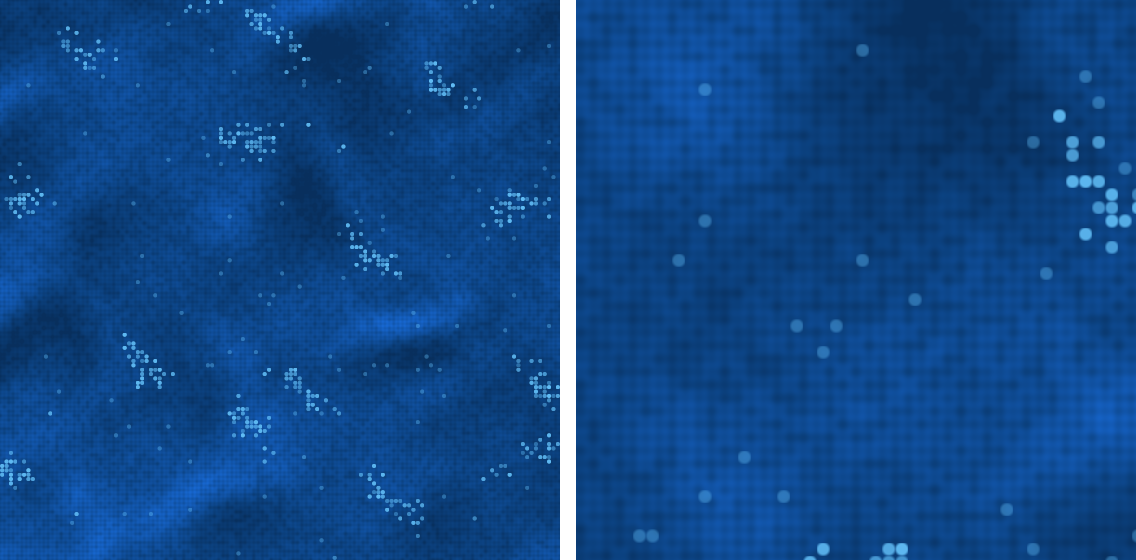
Left: the whole. Right: its middle third, enlarged.
A WebGL 2 fragment shader for this background:

```glsl
#version 300 es
precision highp float;
// Draped blue cloth with a fine weave and clustered glints.
// Folds and glint clusters are soft streaks scattered on jittered cells;
// layered sines bend the cloth, and a thread grid carries grain and glints.

uniform vec2 u_resolution;
out vec4 fragColor;

#define THREADS 128.0        // weave cells across the canvas
#define FOLD_CELLS 3.0       // fold cells across the canvas
#define CLUSTER_CELLS 4.0    // glint cluster cells across the canvas
#define FOLD_DEPTH 0.56
#define GRAIN 0.24
#define WEAVE 0.042
#define GLINT_DENSITY 0.62
#define STRAY_RATE 0.006
#define SHADOW_BLUE vec3(0.03, 0.185, 0.365)
#define CLOTH_BLUE vec3(0.045, 0.258, 0.505)
#define LIT_BLUE vec3(0.09, 0.405, 0.82)
#define GLINT_BLUE vec3(0.38, 0.74, 0.96)

float hash(vec2 p) {
    vec3 q = fract(vec3(p.xyx) * 0.1031);
    q += dot(q, q.yzx + 33.33);
    return fract((q.x + q.y) * q.z);
}

vec2 hash2(vec2 p) {
    return vec2(hash(p + 17.0), hash(p + 59.0));
}

float valueNoise(vec2 p) {
    vec2 i = floor(p), f = fract(p);
    f = f * f * (3.0 - 2.0 * f);
    float low = mix(hash(i), hash(i + vec2(1, 0)), f.x);
    float high = mix(hash(i + vec2(0, 1)), hash(i + vec2(1, 1)), f.x);
    return mix(low, high, f.y);
}

// Coordinates along (x) and across (y) a direction
vec2 alongAcross(vec2 d, float angle) {
    vec2 dir = vec2(cos(angle), sin(angle));
    return vec2(dot(d, dir), dot(d, vec2(-dir.y, dir.x)));
}

float bell(float x) {
    return exp(-x * x);
}

// Bright ridges, each with a shadow on its lower side
float folds(vec2 p, float angle, float seed) {
    vec2 home = floor(p * FOLD_CELLS);
    float light = 0.0;
    for (int y = -1; y <= 1; y++)
    for (int x = -1; x <= 1; x++) {
        vec2 cell = home + vec2(x, y);
        vec2 centre = (cell + hash2(cell + seed)) / FOLD_CELLS;
        vec2 shape = hash2(cell + seed + 101.0);
        vec2 q = alongAcross(p - centre, angle + 0.5 * (shape.x - 0.5));
        q.y += 0.012 * sin(q.x * 22.0 + shape.y * 6.3);
        float width = mix(0.032, 0.052, shape.x);
        float ridge = bell(q.y / width) - 0.65 * bell((q.y + 1.9 * width) / (1.3 * width));
        light += ridge * bell(q.x / 0.125) * mix(0.25, 1.0, shape.y * shape.y);
    }
    return light;
}

// Chance of a glint: narrow ragged patches in two leaning directions
float glintChance(vec2 p) {
    vec2 home = floor(p * CLUSTER_CELLS);
    float chance = 0.0;
    for (int y = -1; y <= 1; y++)
    for (int x = -1; x <= 1; x++) {
        vec2 cell = home + vec2(x, y);
        vec2 centre = (cell + hash2(cell + 211.0)) / CLUSTER_CELLS;
        vec2 shape = hash2(cell + 307.0);
        float angle = (shape.x < 0.62 ? -0.8 : 0.3) + 0.4 * (shape.y - 0.5);
        vec2 q = alongAcross(p - centre, angle);
        q.y += 0.008 * sin(q.x * 60.0 + shape.x * 6.3);
        vec2 size = vec2(mix(0.035, 0.065, shape.y), mix(0.024, 0.013, shape.y));
        chance = max(chance, bell(length(q / size)) * step(0.12, hash(cell + 401.0)));
    }
    return chance;
}

void main() {
    vec2 p = gl_FragCoord.xy / u_resolution.y;

    // Broad drape, folds and creases
    vec2 bent = p + 0.02 * vec2(sin(p.y * 9.0 + 1.0), sin(p.x * 8.0 + 2.0));
    float drape = sin(bent.x * 5.0 - bent.y * 9.0 + 1.5) + 0.7 * sin(bent.x * 11.0 + bent.y * 6.0);
    float light = 0.36 + 0.06 * drape - 0.14 * (p.y - 0.5);
    light += FOLD_DEPTH * (folds(bent, 0.6, 7.0) + 0.45 * folds(bent, -1.0, 43.0));
    light += 0.26 * (valueNoise(alongAcross(bent, 0.6) * vec2(6.0, 13.0) + 40.0) - 0.5);
    light += 0.10 * (valueNoise(alongAcross(bent, -0.9) * vec2(14.0, 30.0) + 90.0) - 0.5);

    // Thread grid and grain
    vec2 thread = p * THREADS;
    vec2 knot = floor(thread);
    vec2 wave = cos(6.2832 * (fract(thread) - 0.5));
    light += WEAVE * (wave.x + wave.y) * (0.5 + max(light, 0.0));
    light += GRAIN * (valueNoise(thread + 300.0) - 0.5);

    vec3 colour = mix(SHADOW_BLUE, CLOTH_BLUE, clamp(light / 0.35, 0.0, 1.0));
    colour = mix(colour, LIT_BLUE, clamp((light - 0.35) / 0.65, 0.0, 1.0));

    // Soft glints sit on single thread cells
    float chance = glintChance((knot + 0.5) / THREADS) * GLINT_DENSITY;
    float pick = hash(knot + 503.0);
    float strength = mix(0.45, 1.0, hash(knot + 601.0)) * step(pick, chance);
    strength = max(strength, 0.38 * step(1.0 - STRAY_RATE, pick));
    float reach = length(fract(thread) - 0.5);
    float soft = max(0.3, THREADS / u_resolution.y);
    float dotMask = 1.0 - smoothstep(0.64 - soft, 0.64, reach);
    fragColor = vec4(mix(colour, GLINT_BLUE, strength * dotMask), 1.0);
}
```
